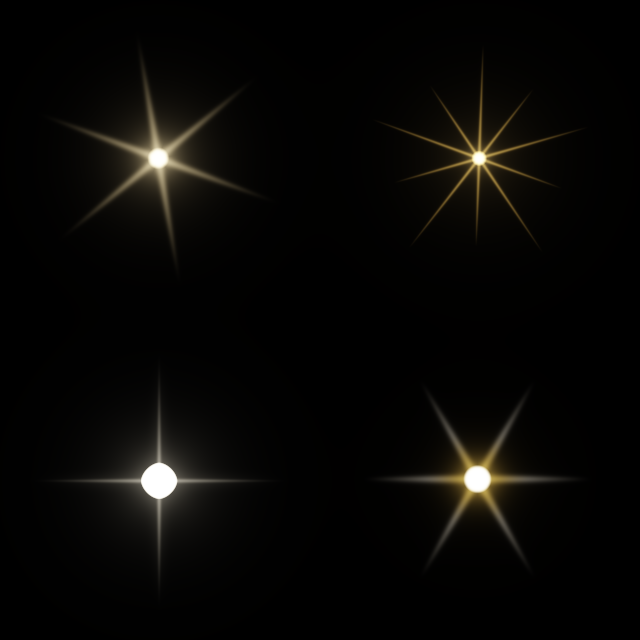
Reproduce this background procedurally as a Shadertoy shader.

```glsl
// Four glowing stars on black, one in each quarter of the canvas.
// Each star adds a soft core, an exponential halo and tapered rays folded
// from polar sectors; an exposure curve then burns the bright parts to white.

const float TAU = 6.2831853;

// Star centres, origin at the lower left
const vec2 WARM_POS   = vec2(0.2474, 0.7526);
const vec2 GOLD_POS   = vec2(0.7487, 0.7526);
const vec2 WHITE_POS  = vec2(0.2487, 0.2487);
const vec2 AMBER_POS  = vec2(0.7461, 0.2513);

// Light tints
const vec3 WARM_TINT  = vec3(1.00, 0.87, 0.60);
const vec3 GOLD_TINT  = vec3(1.00, 0.74, 0.28);
const vec3 GOLD_HALO  = vec3(1.00, 0.80, 0.42);
const vec3 WHITE_TINT = vec3(1.00, 0.95, 0.83);
const vec3 AMBER_TINT = vec3(1.00, 0.76, 0.28);
const vec3 SILVER     = vec3(1.00, 0.95, 0.85);

// Rotation of the first ray, in radians
const float WARM_TURN = 0.691;
const float GOLD_TURN = 0.279;

// Ray lengths of even and odd rays
const vec2 WARM_LENGTHS  = vec2(0.205);
const vec2 GOLD_LENGTHS  = vec2(0.178, 0.138);
const vec2 WHITE_LENGTHS = vec2(0.205);
const vec2 AMBER_LENGTHS = vec2(0.180);

const float CORE_POWER = 9.0;

// Evenly spaced rays that narrow and fade towards their tips
float rays(vec2 p, float count, float turn, vec2 lengths, float width, float falloff) {
    float sector = TAU / count;
    float turns = (atan(p.y, p.x) - turn) / sector + 0.5;
    float angle = (fract(turns) - 0.5) * sector;
    float odd = mod(floor(turns), 2.0);
    vec2 q = length(p) * vec2(cos(angle), sin(angle));
    float t = clamp(q.x / mix(lengths.x, lengths.y, odd), 0.0, 1.0);
    float across = q.y / (width * mix(1.0, 0.5, t));
    float profile = 0.8 * exp(-across * across) + 0.2 / (1.0 + across * across);
    return profile * pow(1.0 - t, falloff);
}

// Exponential light around a centre
float glow(float r, float spread) {
    return exp(-r / spread);
}

// Bright body with a soft rim
float core(float r, float radius, float rim) {
    return CORE_POWER * (1.0 - smoothstep(radius - rim, radius + rim, r));
}

// Six slanted rays in a wide warm haze
vec3 warmStar(vec2 p) {
    float r = length(p);
    float light = core(r, 0.010, 0.008) + 2.0 * glow(r, 0.012) + 0.42 * glow(r, 0.046);
    light += 1.0 * rays(p, 6.0, WARM_TURN, WARM_LENGTHS, 0.0062, 1.8);
    return light * WARM_TINT;
}

// Ten needle rays, alternately long and short
vec3 goldStar(vec2 p) {
    float r = length(p);
    float needles = 1.05 * rays(p, 10.0, GOLD_TURN, GOLD_LENGTHS, 0.0025, 1.1);
    float haze = core(r, 0.007, 0.006) + 1.6 * glow(r, 0.008) + 0.20 * glow(r, 0.055);
    return needles * GOLD_TINT + haze * GOLD_HALO;
}

// Large rounded diamond with a thin upright cross
vec3 whiteStar(vec2 p) {
    float r = length(p);
    vec2 a = pow(abs(p), vec2(1.7));
    float diamond = pow(a.x + a.y, 1.0 / 1.7);
    float light = core(diamond, 0.0265, 0.003) + 0.9 * glow(r, 0.016) + 0.32 * glow(r, 0.050);
    light += 0.85 * rays(p, 4.0, 0.0, WHITE_LENGTHS, 0.0034, 1.9);
    light += 0.12 * rays(p, 4.0, 0.0, WHITE_LENGTHS, 0.016, 1.6);
    return light * WHITE_TINT;
}

// Six broad silver rays, amber close to the core
vec3 amberStar(vec2 p) {
    float r = length(p);
    vec3 rayTint = mix(AMBER_TINT, SILVER, smoothstep(0.025, 0.085, r));
    vec3 light = 0.95 * rays(p, 6.0, 0.0, AMBER_LENGTHS, 0.0070, 1.5) * rayTint;
    light += (2.4 * glow(r, 0.014) + 0.12 * glow(r, 0.045)) * AMBER_TINT;
    return light + core(r, 0.016, 0.007) * SILVER;
}

void mainImage(out vec4 fragColor, in vec2 fragCoord) {
    vec2 uv = (fragCoord - 0.5 * iResolution.xy) / min(iResolution.x, iResolution.y) + 0.5;
    uv += 1e-5; // keeps the polar angle defined at the centres

    vec3 light = warmStar(uv - WARM_POS) + goldStar(uv - GOLD_POS);
    light += whiteStar(uv - WHITE_POS) + amberStar(uv - AMBER_POS);

    fragColor = vec4(1.0 - exp(-light), 1.0);
}
```
